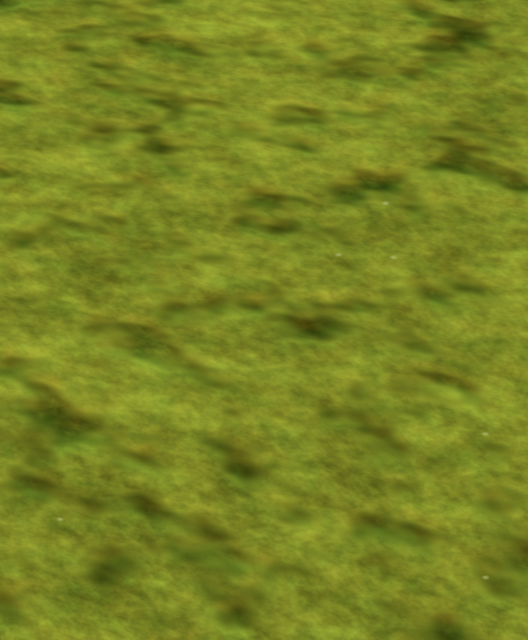
Write a Shadertoy shader that draws this texture.

```glsl
const vec3 SHADE_GREEN = vec3(0.18, 0.21, 0.025);
const vec3 SUNLIT_GREEN = vec3(0.535, 0.58, 0.165);
const vec3 DRY_SHIFT = vec3(0.022, -0.008, -0.004);
const vec3 SPECK_COLOR = vec3(0.70, 0.74, 0.48);

const float BASE_LIGHT = 0.885;
const float PATCH_SCALE = 2.6;
const float PATCH_CONTRAST = 0.22;
const float TUFT_SCALE = 9.0;
const float TUFT_CONTRAST = 0.30;
const float HOLLOW_SCALE = 5.0;
const float HOLLOW_DEPTH = 0.52;
const float HOLLOW_FRAYING = 0.16;
const float RIM_OFFSET = 0.04;
const float BLADE_CONTRAST = 0.27;
const vec2 BLADE_SCALE = vec2(38.0, 50.0);
const float BLADE_LEAN = 0.45;
const float SLOPE = 0.35;
const float SPECK_GRID = 14.0;
const float SPECK_SHARE = 0.03;
const float SPECK_RADIUS = 0.0065;
const mat2 TURN_DOUBLE = mat2(1.6, 1.2, -1.2, 1.6);

float hash(vec2 p) {
    return fract(sin(dot(p, vec2(127.1, 311.7))) * 43758.5453);
}

// Slope of a lattice corner, projected on the offset from it
float corner(vec2 cell, vec2 offset) {
    float angle = 6.28318 * hash(cell);
    return dot(vec2(cos(angle), sin(angle)), offset);
}

float gradientNoise(vec2 p) {
    vec2 i = floor(p), f = fract(p);
    vec2 s = f * f * f * (f * (f * 6.0 - 15.0) + 10.0);
    vec2 e = vec2(1.0, 0.0);
    float low = mix(corner(i, f), corner(i + e.xy, f - e.xy), s.x);
    float high = mix(corner(i + e.yx, f - e.yx), corner(i + e.xx, f - e.xx), s.x);
    return mix(low, high, s.y);
}

float fbm(vec2 p, int octaves) {
    float sum = 0.0, weight = 1.0;
    for (int k = 0; k < octaves; k++) {
        sum += weight * gradientNoise(p);
        p = TURN_DOUBLE * p + 17.3;
        weight *= 0.65;
    }
    return sum;
}

// Gently sloping field, compressed toward the far edge
vec2 groundPoint(vec2 uv) {
    float depth = 1.6 * uv.y * (1.0 + 0.8 * uv.y);
    return vec2(uv.x * (1.0 + 0.3 * uv.y), depth + SLOPE * uv.x);
}

// Soft shaded dips whose borders are frayed by the blades
float hollowMask(vec2 ground, float blades) {
    float dip = fbm(ground * HOLLOW_SCALE + 41.0, 3) + HOLLOW_FRAYING * blades;
    return smoothstep(0.04, 0.68, dip);
}

// Sparse pale flecks, one candidate per grid cell
float speckMask(vec2 uv) {
    vec2 cell = floor(uv * SPECK_GRID);
    vec2 jitter = 0.2 + 0.6 * vec2(hash(cell + 3.7), hash(cell + 9.2));
    vec2 d = (uv - (cell + jitter) / SPECK_GRID) * vec2(0.8, 1.4);
    float present = step(hash(cell + 5.1), SPECK_SHARE);
    return present * (1.0 - smoothstep(0.0, SPECK_RADIUS, length(d)));
}

void mainImage(out vec4 fragColor, in vec2 fragCoord) {
    vec2 uv = fragCoord / iResolution.y;
    vec2 ground = groundPoint(uv);

    // Lighting from broad patches down to soft blades
    float patches = gradientNoise(ground * PATCH_SCALE + 7.0);
    float tufts = fbm(ground * TUFT_SCALE, 3);
    vec2 bladePoint = vec2(uv.x + BLADE_LEAN * uv.y, uv.y * (1.0 + 0.2 * uv.y));
    float blades = fbm(bladePoint * BLADE_SCALE, 3);
    float hollow = hollowMask(ground, blades);
    float light = BASE_LIGHT + 0.06 * (uv.y - 0.5)
                + PATCH_CONTRAST * patches
                + TUFT_CONTRAST * tufts
                + BLADE_CONTRAST * blades * mix(1.0, 0.75, uv.y)
                - HOLLOW_DEPTH * hollow;
    vec3 color = mix(SHADE_GREEN, SUNLIT_GREEN, clamp(light, 0.0, 1.25));

    // Dry brown upper rims, cool green lower rims
    vec2 rimShift = vec2(0.0, RIM_OFFSET);
    float rim = hollowMask(ground - rimShift, blades) - hollowMask(ground + rimShift, blades);
    float dryness = 1.3 * gradientNoise(ground * 13.0 + 61.0)
                  + gradientNoise(uv * 42.0 + 11.0) + 1.2 * rim;
    color += DRY_SHIFT * dryness;

    color = mix(color, SPECK_COLOR, 0.7 * speckMask(uv));
    fragColor = vec4(clamp(color, 0.0, 1.0), 1.0);
}
```
